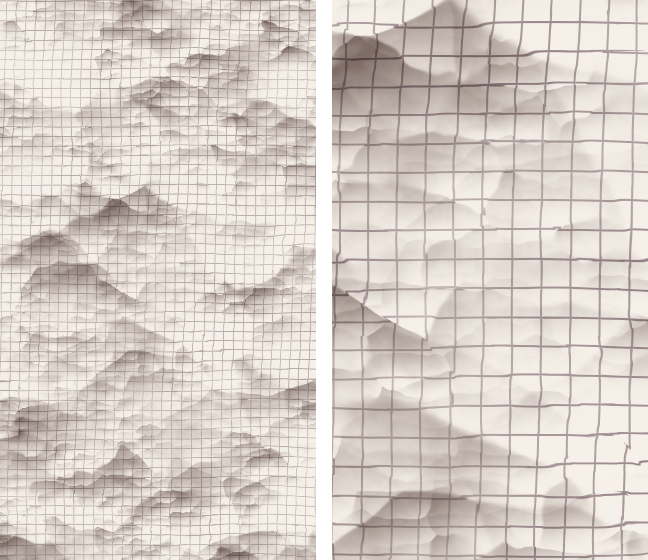
Left: the whole. Right: its middle third, enlarged.
This texture is drawn by a WebGL 2 fragment shader. Its source:

```glsl
#version 300 es
precision highp float;

uniform vec2 u_resolution;
out vec4 fragColor;

// Lengths are fractions of the canvas width.
const vec3 PAPER_LIGHT = vec3(0.965, 0.945, 0.915);
const vec3 PAPER_DARK = vec3(0.54, 0.475, 0.45);
const vec3 INK_TINT = vec3(0.60, 0.53, 0.57);
const vec2 LIGHT_DIR = vec2(-0.42, 0.91);
const float MEAN_SHADE = 0.13;
const float GRID_COLUMNS = 32.5;
const float GRID_LEAN = 0.02;
const float LINE_HALF_WIDTH = 0.0011;
const float GRID_BUCKLE = 0.005;
const int FOLD_LAYERS = 6;
const float FOLD_SCALE = 2.6;
const float FOLD_GROWTH = 1.65;
const float FOLD_DEPTH = 0.38;
const float FOLD_FADE = 0.92;
const float FOLD_STRETCH = 0.52;
const float FACET_CURVE = 0.95;
const float FACET_TILT = 0.7;
const float SOFT_CREASE = 9.0;
const float SHARP_CREASE = 72.0;
const float GRAIN = 0.05;

float hash(vec2 p) {
    return fract(sin(dot(p, vec2(127.1, 311.7))) * 43758.5453);
}

vec2 hash2(vec2 p) {
    return vec2(hash(p), hash(p + 57.3));
}

float noise(vec2 p) {
    vec2 cell = floor(p);
    vec2 f = fract(p);
    f = f * f * (3.0 - 2.0 * f);
    float low = mix(hash(cell), hash(cell + vec2(1.0, 0.0)), f.x);
    float high = mix(hash(cell + vec2(0.0, 1.0)), hash(cell + 1.0), f.x);
    return mix(low, high, f.y);
}

vec2 noise2(vec2 p) {
    return vec2(noise(p), noise(p + 31.7)) - 0.5;
}

// Slope of a faceted sheet: curved inside each cell, creased at its borders.
vec2 facetSlope(vec2 p, float sharpness) {
    vec2 cell = floor(p);
    vec2 slope = vec2(0.0);
    float total = 1e-35;
    for (int y = -1; y <= 1; y++) {
        for (int x = -1; x <= 1; x++) {
            vec2 id = cell + vec2(x, y);
            vec2 offset = p - id - hash2(id);
            float weight = exp(-sharpness * dot(offset, offset));
            vec2 tilt = FACET_TILT * (hash2(id + 19.1) - 0.5);
            slope += weight * (FACET_CURVE * offset + tilt);
            total += weight;
        }
    }
    return slope / total;
}

// Folds of several sizes, each layer turned; small ones gather in patches.
vec2 crumpleSlope(vec2 p) {
    vec2 slope = vec2(0.0);
    float scale = FOLD_SCALE;
    float depth = FOLD_DEPTH;
    for (int i = 0; i < FOLD_LAYERS; i++) {
        float layer = float(i);
        float angle = 0.3 + 0.5 * sin(layer * 2.4);
        mat2 turn = mat2(cos(angle), sin(angle), -sin(angle), cos(angle));
        vec2 seed = vec2(13.7, 7.9) * (layer + 1.0);
        vec2 warped = p + 0.30 * noise2(p * scale * 0.9 + seed) / scale
                        + 0.16 * noise2(p * scale * 3.2 + seed) / scale;
        vec2 q = turn * warped * scale;
        q.x *= FOLD_STRETCH;
        float crispness = smoothstep(0.2, 0.65, noise(p * scale * 0.8 - seed));
        float patches = noise(p * (2.0 + scale * 0.35) + seed * 2.0);
        float strength = 0.3 + 1.5 * smoothstep(0.35, 0.85, patches);
        vec2 facet = facetSlope(q + seed, mix(SOFT_CREASE, SHARP_CREASE, crispness));
        slope += depth * strength * (facet * turn);
        scale *= FOLD_GROWTH;
        depth *= FOLD_FADE;
    }
    return slope;
}

// Antialiased coverage of the ruled lines, x for columns and y for rows.
vec2 ruledLines(vec2 p, float pixel) {
    vec2 toLine = abs(fract(p * GRID_COLUMNS) - 0.5) / GRID_COLUMNS;
    vec2 inner = clamp((LINE_HALF_WIDTH - toLine) / pixel + 0.5, 0.0, 1.0);
    return min(inner, 2.0 * LINE_HALF_WIDTH / pixel);
}

void main() {
    float pixel = 1.0 / u_resolution.x;
    vec2 p = gl_FragCoord.xy * pixel;

    // Shading of the creased sheet
    vec2 slope = crumpleSlope(p);
    float shade = MEAN_SHADE + dot(slope, LIGHT_DIR);
    shade += 0.30 * (noise(p * vec2(1.6, 3.2) + 4.2) - 0.5);
    shade += GRAIN * (noise(p * 190.0) - 0.5);
    shade = 0.5 * (shade + sqrt(shade * shade + 0.012));
    vec3 color = mix(PAPER_LIGHT, PAPER_DARK, min(shade, 1.1));

    // Ruled grid bent by the folds
    vec2 sheet = p + GRID_BUCKLE * slope + 0.012 * noise2(p * 4.0);
    sheet.x -= GRID_LEAN * p.y;
    vec2 lines = ruledLines(sheet, pixel);
    float ink = max(lines.x * 0.85, lines.y) * mix(0.45, 1.0, noise(p * 9.0));
    color *= mix(vec3(1.0), INK_TINT, ink);

    fragColor = vec4(color, 1.0);
}
```
